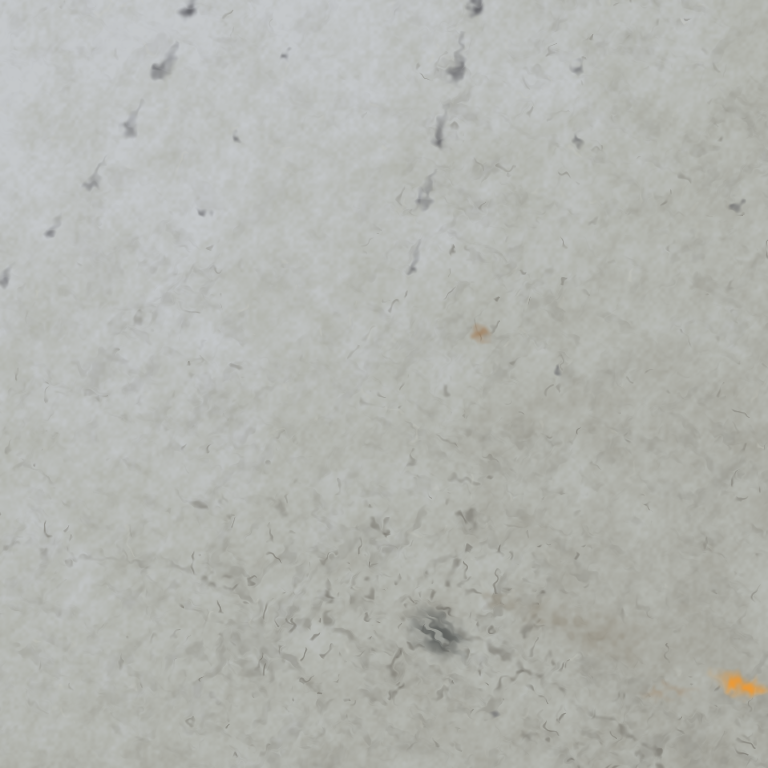
A Shadertoy shader for this texture:

```glsl
const vec3 WARM_GREY = vec3(0.640, 0.638, 0.602);
const vec3 MID_GREY = vec3(0.704, 0.713, 0.688);
const vec3 COOL_GREY = vec3(0.762, 0.774, 0.780);
const vec3 SCUFF_GREY = vec3(0.47, 0.46, 0.43);
const vec3 DENT_GREY = vec3(0.34, 0.34, 0.36);
const vec3 SMUDGE_GREY = vec3(0.36, 0.37, 0.36);
const vec3 STAIN_BROWN = vec3(0.56, 0.53, 0.47);
const vec3 RUST = vec3(0.62, 0.47, 0.32);
const vec3 ORANGE = vec3(0.93, 0.60, 0.20);
const vec3 PALE = vec3(0.80, 0.80, 0.76);

const float MEAN_TONE = 0.60;
const vec2 LIGHT_SLOPE = vec2(-0.42, 0.47);
const float MOTTLE = 0.85;
const float GRAIN = 0.42;
const float SMEAR = 0.36;

float hash(vec2 p) {
    vec3 q = fract(p.xyx * vec3(0.1031, 0.1030, 0.0973));
    q += dot(q, q.yzx + 33.33);
    return fract((q.x + q.y) * q.z);
}

float noise(vec2 p) {
    vec2 i = floor(p), f = fract(p);
    f = f * f * (3.0 - 2.0 * f);
    return mix(mix(hash(i), hash(i + vec2(1, 0)), f.x),
               mix(hash(i + vec2(0, 1)), hash(i + vec2(1, 1)), f.x), f.y);
}

float fbm(vec2 p) {
    float sum = 0.0, amp = 0.5;
    for (int i = 0; i < 4; i++) {
        sum += amp * noise(p);
        p = mat2(1.6, 1.2, -1.2, 1.6) * p + 17.3;
        amp *= 0.5;
    }
    return sum;
}

vec2 rotate(vec2 p, float a) {
    float c = cos(a), s = sin(a);
    return vec2(c * p.x + s * p.y, c * p.y - s * p.x);
}

// Soft stroke whose width runs from ra at a to rb at b
float stroke(vec2 p, vec2 a, vec2 b, float ra, float rb) {
    vec2 d = b - a;
    float h = clamp(dot(p - a, d) / dot(d, d), 0.0, 1.0);
    float r = mix(ra, rb, h);
    return 1.0 - smoothstep(0.1 * r, 1.5 * r, length(p - a - d * h));
}

float blob(vec2 p, vec2 radius) {
    return 1.0 - smoothstep(0.1, 1.25, length(p / radius));
}

// Short bent scratches, one per grid cell where the density allows
float scuffs(vec2 uv, float cells, float density, float seed) {
    vec2 p = uv * cells, home = floor(p);
    float ink = 0.0;
    for (int y = -1; y <= 1; y++)
    for (int x = -1; x <= 1; x++) {
        vec2 id = home + vec2(x, y), key = id + seed;
        vec2 centre = id + vec2(hash(key), hash(key + 41.7));
        float pick = hash(key + 83.1), size = hash(key + 19.9);
        float angle = mix(-0.65, 1.1, step(0.42, pick)) + 1.1 * (hash(key + 7.3) - 0.5);
        vec2 q = rotate(p - centre, angle);
        q.y += (pick - 0.5) * 0.8 * q.x * q.x;
        float len = mix(0.08, 0.6, size * size);
        float mark = stroke(q, vec2(-len, 0), vec2(len, 0), 0.10, 0.05);
        ink = max(ink, mark * smoothstep(0.0, 0.6, density - hash(key + 61.3)));
    }
    return ink;
}

// Dirt rubbed along one direction, broken into flecks
float smears(vec2 uv, float angle, vec2 scale) {
    return smoothstep(0.50, 0.74, fbm(rotate(uv, angle) * scale));
}

// Dark pit with a tail fading upward
float dent(vec2 p, vec2 tail, float size) {
    float pit = blob(rotate(p, 0.4), vec2(0.014, 0.011) * size);
    float streak = stroke(p, vec2(0), tail, 0.009 * size, 0.003);
    return max(pit, streak * (0.8 - 0.6 * clamp(p.y / tail.y, 0.0, 1.0)));
}

void mainImage(out vec4 fragColor, in vec2 fragCoord) {
    vec2 uv = fragCoord / iResolution.xy;
    vec2 wobble = vec2(noise(uv * 45.0), noise(uv * 45.0 + 31.0)) - 0.5;
    vec2 ripple = vec2(noise(uv * 130.0), noise(uv * 130.0 + 9.0)) - 0.5;
    vec2 p = uv + 0.010 * wobble + 0.009 * ripple;

    // Lit, mottled and grainy surface
    float tone = MEAN_TONE + dot(uv - 0.5, LIGHT_SLOPE);
    tone += MOTTLE * (0.45 * fbm(uv * 4.0 + 3.0) + 0.55 * fbm(uv * 19.0) - 0.47);
    tone += GRAIN * (fbm(rotate(uv, 0.9) * vec2(50.0, 80.0)) - 0.47);
    tone += 0.5 * GRAIN * (noise(uv * 190.0) - 0.5);
    vec3 col = mix(WARM_GREY, MID_GREY, clamp(2.0 * tone, 0.0, 1.0));
    col = mix(col, COOL_GREY, clamp(2.0 * tone - 1.0, 0.0, 1.15));

    // Wear, thicker toward the bottom and right
    float wear = 0.22 + 0.28 * uv.x - 0.24 * uv.y + 0.9 * (fbm(uv * 5.0 + 11.0) - 0.42);
    wear = clamp(wear + 0.4 * blob(uv - vec2(0.5, 0.16), vec2(0.45, 0.2)), 0.05, 0.9);
    float grit = smoothstep(0.25, 0.8, noise(uv * 105.0 + 5.0));
    float rub = max(smears(p, 0.9, vec2(22.0, 58.0)), smears(p + 3.0, -0.5, vec2(26.0, 64.0)));
    col = mix(col, SCUFF_GREY, SMEAR * rub * (0.15 + wear) * (0.4 + 0.6 * grit));
    col = mix(col, SCUFF_GREY, 0.60 * grit * scuffs(p, 19.0, wear, 5.0));
    col = mix(col, SCUFF_GREY, 0.60 * grit * scuffs(p, 37.0, wear + 0.08, 57.0));
    col = mix(col, PALE, 0.40 * grit * scuffs(p, 29.0, 0.4, 113.0));

    // Broad stain and long broken scratches
    float stain = stroke(p, vec2(0.63, 0.225), vec2(0.81, 0.165), 0.008, 0.030);
    col = mix(col, STAIN_BROWN, 0.45 * stain * (0.3 + 0.7 * grit));
    float lines = stroke(p, vec2(0.60, 0.18), vec2(0.86, 0.02), 0.006, 0.004);
    lines = max(lines, 0.5 * stroke(p, vec2(0.0, 0.29), vec2(0.30, 0.25), 0.004, 0.003));
    col = mix(col, SCUFF_GREY, 0.5 * lines * grit);

    // Two bending rows of dents
    float dents = 0.0;
    for (int i = 0; i < 6; i++) {
        float t = float(i), fade = 1.0 - 0.09 * t;
        vec2 left = vec2(0.245 - 0.033 * t - 0.003 * t * t, 0.984 - 0.083 * t + 0.0026 * t * t);
        vec2 right = vec2(0.620 - 0.028 * t + 0.002 * t * t, 0.987 - 0.084 * t);
        dents = max(dents, fade * dent(p - left, vec2(0.022, 0.045) * fade, fade));
        if (i < 5) dents = max(dents, fade * dent(p - right, vec2(0.012, 0.055) * fade, fade));
    }
    col = mix(col, DENT_GREY, 0.85 * dents * (0.6 + 0.4 * grit));

    // Hatched smudge, rust spot and orange paint
    vec2 s = rotate(p - vec2(0.573, 0.173), -0.6);
    float hatch = smoothstep(0.15, 0.75, noise(s * vec2(50.0, 190.0)));
    col = mix(col, SMUDGE_GREY, blob(s, vec2(0.043, 0.032)) * (0.3 + 0.65 * hatch));
    col = mix(col, RUST, 0.65 * blob(p - vec2(0.627, 0.565), vec2(0.014, 0.012)));
    vec2 o = rotate(p - vec2(0.965, 0.109), -0.25);
    col = mix(col, ORANGE, blob(o, vec2(0.042, 0.016)) * (0.5 + 0.5 * grit));
    col = mix(col, RUST, 0.3 * blob(p - vec2(0.87, 0.10), vec2(0.04, 0.012)) * grit);

    // Sparse round specks
    vec2 cell = floor(p * 9.0), local = fract(p * 9.0);
    vec2 spot = 0.2 + 0.6 * vec2(hash(cell + 3.0), hash(cell + 77.0));
    float speck = blob(local - spot, vec2(0.065)) * step(0.9, hash(cell + 151.0));
    col = mix(col, DENT_GREY, 0.5 * speck);

    fragColor = vec4(col, 1.0);
}
```
